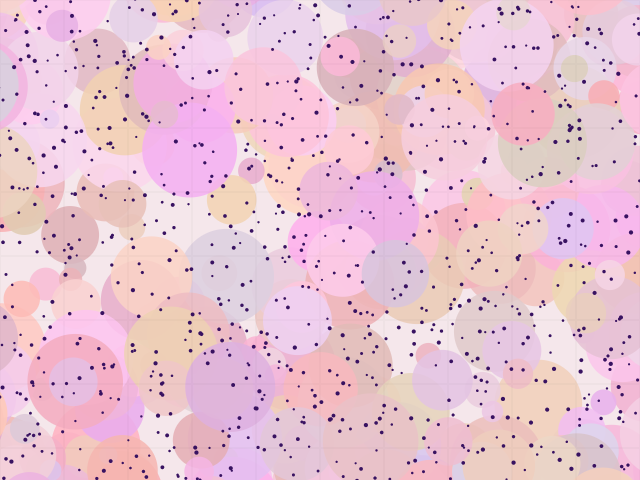
Reproduce this pattern procedurally as a Shadertoy shader.

```glsl
// Pastel confetti: many translucent discs of random tint are stacked on a pale
// ground, then sprinkled with tiny dark violet dots and a very faint square grid.
// Discs are layered in one loop; dots come from hashed cells. Unit: canvas width.

#define DISC_COUNT 340
#define DISC_RADIUS vec2(0.014, 0.075)
#define DISC_OPACITY 0.86
#define DISC_MARGIN 0.07
#define DOT_CELL 0.05
#define DOT_SLOTS 6
#define DOT_CHANCE 0.5
#define DOT_RADIUS vec2(0.0016, 0.0033)
#define GRID_STEP 0.1
#define GRID_HALF_WIDTH 0.0007
#define GRID_STRENGTH 0.05

const vec3 GROUND = vec3(0.96, 0.905, 0.92);
const vec3 TINT_LOW = vec3(0.81, 0.675, 0.69);
const vec3 TINT_HIGH = vec3(1.0, 0.845, 0.95);
const vec3 DOT_COLOR = vec3(0.22, 0.07, 0.38);

// Integer hash: three lattice coordinates to four values in 0..1
vec4 hash4(ivec3 key) {
    uvec4 v = uvec4(uvec3(key + 4096), 77u) * 1664525u + 1013904223u;
    for (int i = 0; i < 2; i++) {
        v += v.yzxy * v.wxyz;
        v ^= v >> 16u;
    }
    return vec4(v >> 8u) / 16777216.0;
}

// Coverage of a disc, softened over one pixel
float disc(vec2 offset, float radius, float pixel) {
    return clamp(0.5 + (radius - length(offset)) / pixel, 0.0, 1.0);
}

// Stack of translucent discs, each with its own place, size and tint
vec3 discLayers(vec2 p, vec2 canvas, float pixel) {
    vec3 color = GROUND;
    for (int i = 0; i < DISC_COUNT; i++) {
        vec4 h = hash4(ivec3(i, 17, 5));
        vec2 center = mix(vec2(-DISC_MARGIN), canvas + DISC_MARGIN, h.xy);
        float radius = mix(DISC_RADIUS.x, DISC_RADIUS.y, h.z);
        float cover = disc(p - center, radius, pixel);
        if (cover > 0.0) {
            vec3 t = hash4(ivec3(i, 91, 23)).xyz;
            t.r = sqrt(t.r); // favour warm tints
            color = mix(color, mix(TINT_LOW, TINT_HIGH, t), cover * DISC_OPACITY);
        }
    }
    return color;
}

// Scattered dots: a random number of them in each cell
float dotCover(vec2 p, float pixel) {
    ivec2 home = ivec2(floor(p / DOT_CELL));
    float cover = 0.0;
    for (int y = -1; y <= 1; y++)
    for (int x = -1; x <= 1; x++)
    for (int k = 0; k < DOT_SLOTS; k++) {
        ivec2 cell = home + ivec2(x, y);
        vec4 h = hash4(ivec3(cell, k + 200));
        if (h.w < DOT_CHANCE) {
            vec2 center = (vec2(cell) + h.xy) * DOT_CELL;
            float radius = mix(DOT_RADIUS.x, DOT_RADIUS.y, h.z);
            cover = max(cover, disc(p - center, radius, pixel));
        }
    }
    return cover;
}

// Thin lines counted from the upper left corner
float gridCover(vec2 p, vec2 canvas, float pixel) {
    vec2 q = vec2(p.x, canvas.y - p.y) / GRID_STEP;
    vec2 gap = abs(fract(q + 0.5) - 0.5) * GRID_STEP;
    vec2 line = clamp(0.5 + (GRID_HALF_WIDTH - gap) / pixel, 0.0, 1.0);
    return max(line.x, line.y);
}

void mainImage(out vec4 fragColor, in vec2 fragCoord) {
    float pixel = 1.0 / iResolution.x;
    vec2 canvas = iResolution.xy * pixel;
    vec2 p = fragCoord * pixel;

    vec3 color = discLayers(p, canvas, pixel);
    color = mix(color, DOT_COLOR, dotCover(p, pixel));
    color *= 1.0 - GRID_STRENGTH * gridCover(p, canvas, pixel);
    fragColor = vec4(color, 1.0);
}
```
